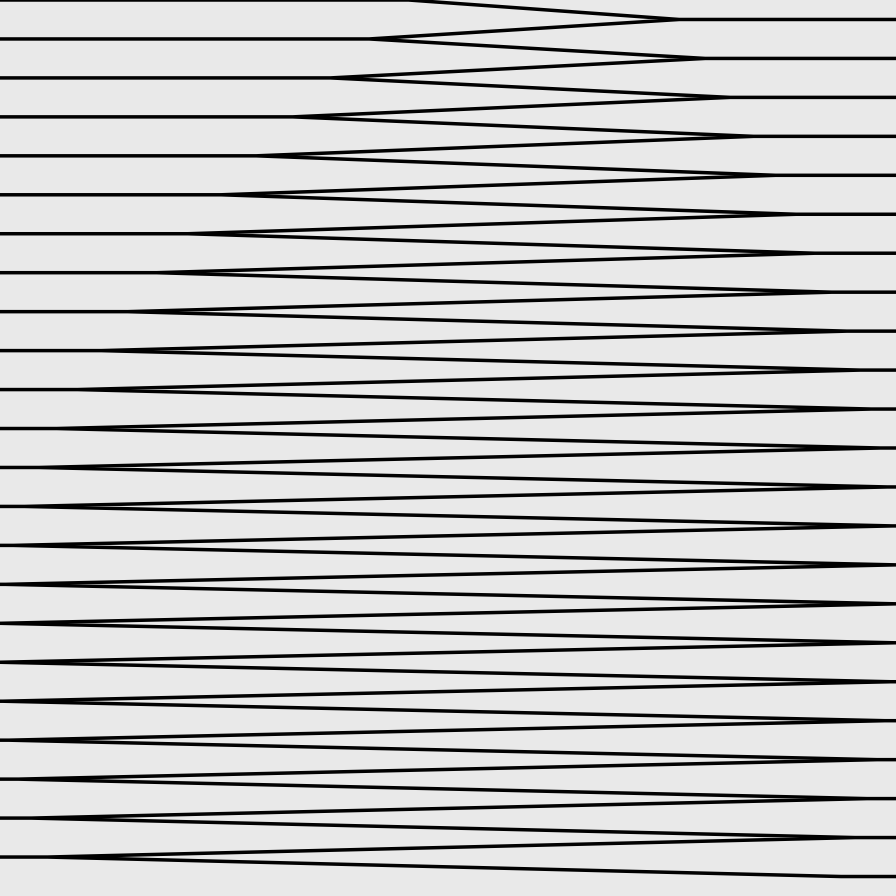
Write a Shadertoy shader that draws this pattern.

```glsl
const float ROWS = 23.0;
const float LINE_WIDTH = 0.0039;
const vec3 PAPER = vec3(0.914);
const vec3 INK = vec3(0.0);

float segmentDistance(vec2 p, vec2 a, vec2 b) {
    vec2 pa = p - a, ba = b - a;
    return length(pa - ba * clamp(dot(pa, ba) / dot(ba, ba), 0.0, 1.0));
}

// Horizontal reach of a fold: a cosine arc that peaks at the widest row
float foldReach(float row, float widestRow, float rate) {
    return 0.5 * cos((row - widestRow) * rate);
}

vec2 leftFold(float row) {
    return vec2(0.5 - foldReach(row, 16.75, 0.0885), 1.0 - row / ROWS);
}

vec2 rightFold(float row) {
    return vec2(0.5 + foldReach(row, 14.8, 0.0695), 1.0 - (row + 0.5) / ROWS);
}

void mainImage(out vec4 fragColor, in vec2 fragCoord) {
    float pixel = 1.0 / iResolution.y;
    vec2 p = (fragCoord - 0.5 * iResolution.xy) * pixel + 0.5;
    float sideEdge = 0.5 * iResolution.x * pixel + 0.1;

    float d = 1.0;
    for (float row = 0.0; row < ROWS; row++) {
        vec2 left = leftFold(row);
        vec2 right = rightFold(row);

        // Level strands running out to both sides
        d = min(d, segmentDistance(p, vec2(0.5 - sideEdge, left.y), left));
        d = min(d, segmentDistance(p, right, vec2(0.5 + sideEdge, right.y)));

        // Zigzag between the folds
        d = min(d, segmentDistance(p, left, right));
        if (row > 0.0) d = min(d, segmentDistance(p, rightFold(row - 1.0), left));
    }

    // Antialiased ink coverage
    float ink = clamp((0.5 * LINE_WIDTH - d) / pixel + 0.5, 0.0, 1.0);
    fragColor = vec4(mix(PAPER, INK, ink), 1.0);
}
```
